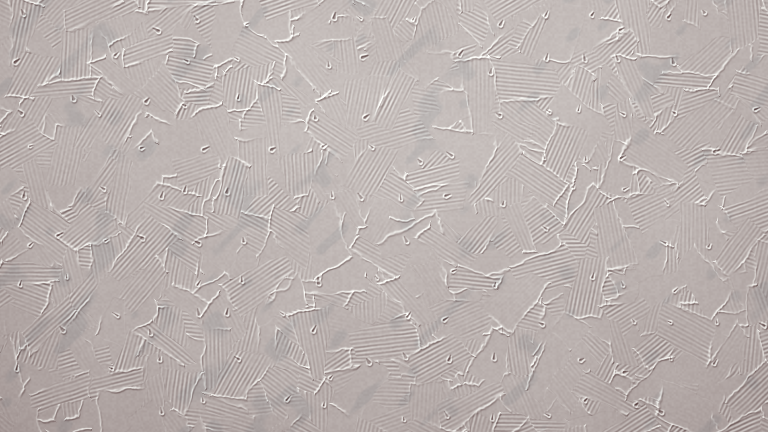
Write a WebGL 1 fragment shader that draws this texture.

```glsl
precision highp float;

uniform vec2 u_resolution;

const vec3 PLASTER = vec3(0.738, 0.703, 0.693);
const vec3 TONE_RANGE = vec3(0.92, 1.05, 1.03);
const vec3 SMUDGE = vec3(0.655, 0.640, 0.640);
const vec2 LIGHT_DIR = vec2(-0.5, 0.866);
const float LIGHT_STEP = 0.0034;
const float STROKE_CELL = 0.118;
const float NICK_CELL = 0.1;
const float GROOVE_GAP = 0.0094;
const float TAU = 6.2831853;

float hash(vec2 p) {
  return fract(sin(dot(p, vec2(127.1, 311.7))) * 43758.5453);
}

vec2 hash2(vec2 p) {
  return vec2(hash(p), hash(p + 37.3));
}

float noise(vec2 p) {
  vec2 i = floor(p);
  vec2 f = fract(p);
  f = f * f * (3.0 - 2.0 * f);
  return mix(mix(hash(i), hash(i + vec2(1.0, 0.0)), f.x),
             mix(hash(i + vec2(0.0, 1.0)), hash(i + 1.0), f.x), f.y);
}

vec2 rotate(vec2 p, float angle) {
  float c = cos(angle);
  float s = sin(angle);
  return vec2(c * p.x + s * p.y, c * p.y - s * p.x);
}

// Lays one combed trowel stroke over the surface (x: height, y: bright crest)
vec2 addStroke(vec2 surface, vec2 p, vec2 id, vec2 ragged, float wear) {
  vec2 shape = hash2(id + 5.1);
  vec2 q = rotate(p, hash(id + 9.7) * TAU);
  vec2 halfSize = mix(vec2(0.046, 0.018), vec2(0.084, 0.046), shape);
  vec2 r = q + ragged;
  halfSize.y *= 1.0 + (shape.x - 0.5) * 1.3 * clamp(r.x / halfSize.x, -1.0, 1.0);
  r.x += (shape.y - 0.5) * r.y;
  vec2 edge = abs(r) - halfSize;
  float d = max(edge.x, edge.y);
  float cover = smoothstep(0.002, -0.002, d);

  // Comb teeth of uneven depth
  float combed = smoothstep(0.12, 0.4, hash(id + 2.9)) * mix(0.55, 1.0, wear);
  float depth = noise(vec2(q.x * 22.0, q.y / GROOVE_GAP) + id * 7.0);
  float tooth = sin((q.y + 0.12 * ragged.y) * TAU / GROOVE_GAP);
  float groove = tooth * combed * mix(0.2, 1.5, depth);
  float level = 0.05 * (hash(id + 7.7) - 0.5);
  vec2 bed = vec2(level + 0.05 * groove, 0.2 * groove);

  // Plaster pushed up at the leading end and along one side
  float leading = step(edge.y, edge.x) * step(0.0, r.x);
  float flank = step(edge.x, edge.y) * step(0.0, r.y);
  float lip = exp(-d * d / 0.0000075) * (leading + 0.75 * flank) * wear;
  return mix(surface, bed, cover) + lip * vec2(0.22, 1.0);
}

// Small hooked nick left by the trowel tip
vec2 addNick(vec2 surface, vec2 p) {
  vec2 cell = floor(p / NICK_CELL);
  vec2 offset = (hash2(cell + 61.0) - 0.5) * 0.5;
  vec2 q = p - (cell + 0.5 + offset) * NICK_CELL;
  q = rotate(q, (hash(cell + 83.0) - 0.5) * 2.4);
  vec2 size = mix(vec2(0.0032, 0.006), vec2(0.0058, 0.015), hash2(cell + 29.0));
  float present = step(hash(cell + 71.0), 0.68);
  float spine = clamp(q.y, 0.0, size.y);
  float d = length(q - vec2(0.0, spine)) - size.x * (1.0 - 0.4 * spine / size.y);
  float lean = (hash(cell + 47.0) - 0.5) * 3.0;
  float rim = exp(-d * d / 0.0000055);
  rim *= smoothstep(size.y + 0.004, 0.0, q.y + lean * q.x);
  float dent = smoothstep(0.0, -0.004, d);
  return surface + present * (rim * vec2(0.2, 0.9) - dent * vec2(0.1, 1.5));
}

vec2 plaster(vec2 p) {
  vec2 ragged = (vec2(noise(p * 30.0), noise(p * 30.0 + 50.0)) - 0.5) * 0.013;
  ragged += (vec2(noise(p * 120.0), noise(p * 120.0 + 20.0)) - 0.5) * 0.0035;
  float wear = smoothstep(0.25, 0.65, noise(p * 17.0 + 8.0));
  vec2 surface = vec2(0.0);
  for (int layer = 0; layer < 3; layer++) {
    float seed = float(layer);
    vec2 lp = rotate(p, seed * 2.1) + seed * 3.7;
    vec2 home = floor(lp / STROKE_CELL);
    for (int y = -1; y <= 1; y++) {
      for (int x = -1; x <= 1; x++) {
        vec2 cell = home + vec2(float(x), float(y));
        vec2 id = cell + seed * 19.3;
        vec2 center = (cell + 0.5 + (hash2(id) - 0.5) * 0.6) * STROKE_CELL;
        if (hash(id + 13.0) < 0.88) {
          surface = addStroke(surface, lp - center, id, ragged, wear);
        }
      }
    }
  }
  return addNick(surface, p);
}

void main() {
  vec2 uv = gl_FragCoord.xy / u_resolution;
  vec2 p = gl_FragCoord.xy / u_resolution.y;

  // Side lighting plus pale crests
  vec2 surface = plaster(p);
  float slope = surface.x - plaster(p + LIGHT_DIR * LIGHT_STEP).x;
  float tone = clamp(slope, -0.22, 0.15) + 0.08 * surface.y;

  // Broad falloff of light and fine grain
  vec2 fromGlow = (uv - vec2(0.52, 0.85)) * vec2(1.15, 0.8);
  tone += 0.036 - 0.16 * dot(fromGlow, fromGlow);
  tone += 0.024 * (noise(p * 9.0) - 0.5) + 0.035 * (noise(p * 210.0) - 0.5);

  // Small grey smudges
  vec2 smear = rotate(p, 0.8) * vec2(17.0, 29.0);
  float smudge = smoothstep(0.74, 0.88, noise(smear + 4.0));
  vec3 base = mix(PLASTER, SMUDGE, 0.5 * smudge);
  gl_FragColor = vec4(clamp(base + tone * TONE_RANGE, 0.0, 1.0), 1.0);
}
```
